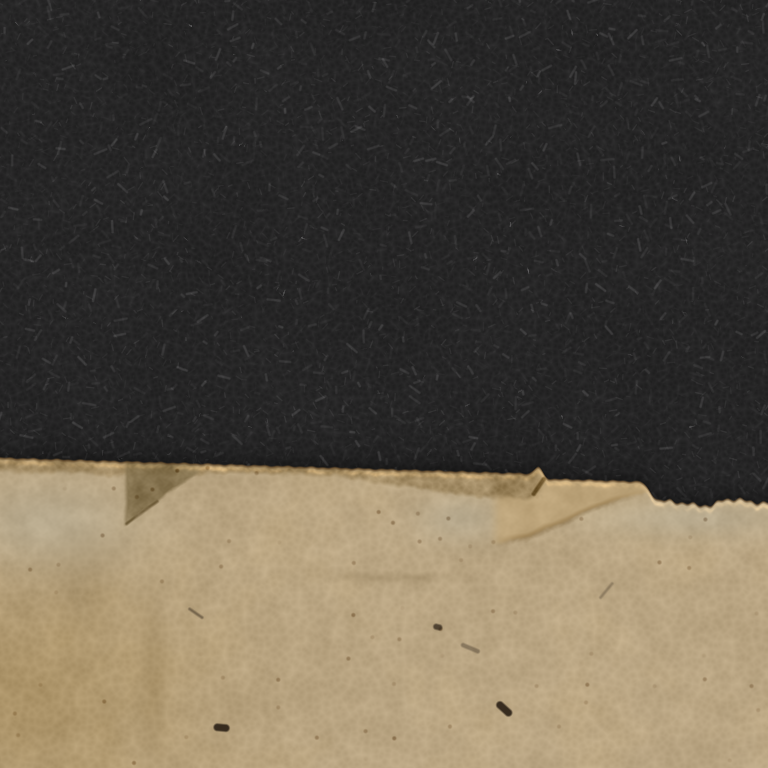
This texture is drawn by a WebGL 1 fragment shader. Its source:

```glsl
precision highp float;
// Worn parchment sheet with a torn, folded upper edge lying on dark fibrous felt.
// The edge is a sloped line with smooth steps; cellular noise gives grain and
// short fibres, and warped layered sines give the stains.
uniform vec2 u_resolution;

vec2 hash2(vec2 p) {
  vec3 q = fract(vec3(p.xyx) * vec3(0.1031, 0.1030, 0.0973));
  q += dot(q, q.yzx + 33.33);
  return fract((q.xx + q.yz) * q.zy);
}

// Distance to the nearest scattered point, roughly 0 to 1.
float cellular(vec2 p) {
  vec2 id = floor(p);
  float nearest = 2.0;
  for (int j = -1; j <= 1; j++)
    for (int i = -1; i <= 1; i++) {
      vec2 cell = id + vec2(float(i), float(j));
      nearest = min(nearest, length(cell + hash2(cell) - p));
    }
  return nearest;
}

float segment(vec2 p, vec2 a, vec2 b) {
  vec2 d = b - a;
  return length(p - a - d * clamp(dot(p - a, d) / dot(d, d), 0.0, 1.0));
}

// Short randomly turned strokes, few of them bright.
float fibres(vec2 p) {
  vec2 id = floor(p);
  float light = 0.0;
  for (int j = -1; j <= 1; j++)
    for (int i = -1; i <= 1; i++) {
      vec2 cell = id + vec2(float(i), float(j));
      vec2 r = hash2(cell + 71.0), s = hash2(cell + 193.0);
      float angle = 1.57 + (r.x - 0.5) * 3.0;
      vec2 along = vec2(cos(angle), sin(angle)) * (0.12 + 0.38 * s.x);
      vec2 mid = cell + hash2(cell);
      float d = segment(p, mid - along, mid + along);
      light += (0.15 + pow(r.y, 5.0)) * smoothstep(0.17, 0.02, d);
    }
  return light;
}

// Layered sines, roughly -1 to 1.
float stains(vec2 p) {
  float sum = 0.0, amp = 0.5;
  for (int i = 0; i < 5; i++) {
    p = mat2(0.8, 0.6, -0.6, 0.8) * p * 1.8 + 1.7;
    sum += amp * sin(p.x + 1.3 * sin(p.y * 0.8)) * cos(p.y + sin(p.x * 0.7));
    amp *= 0.65;
  }
  return sum;
}

float blob(vec2 p, vec2 center, vec2 radius) {
  vec2 d = (p - center) / radius;
  return exp(-dot(d, d));
}

float speck(vec2 p, vec2 a, vec2 b, float radius) {
  return smoothstep(radius + 0.0025, radius - 0.001, segment(p, a, b));
}

float edgeHeight(float x) {
  float y = 0.404 - 0.03 * x - 0.006 * smoothstep(0.70, 0.715, x);
  y -= 0.024 * smoothstep(0.832, 0.86, x) + 0.004 * smoothstep(0.87, 0.91, x);
  y += 0.009 * smoothstep(0.925, 0.946, x) - 0.004 * smoothstep(0.95, 1.0, x);
  y += 0.009 * exp(-pow((x - 0.701) / 0.007, 2.0));
  float rough = 0.0008 + 0.0016 * smoothstep(0.84, 0.87, x);
  return y + rough * (sin(x * 190.0) + sin(x * 417.0 + 2.0)) * 0.6;
}

vec3 felt(vec2 p, float below) {
  float grain = cellular(p * 135.0) - 0.5;
  float light = 0.147 + 0.045 * grain + 0.008 * stains(p * 9.0);
  light += 0.085 * fibres(p * 62.0) + 0.05 * fibres(p * 105.0 + 40.0);
  light += 0.18 * fibres(p * 28.0 + 9.0) * smoothstep(0.35, 0.8, fibres(p * 95.0));
  light *= 1.0 - 0.35 * exp(below * 85.0);
  return light * vec3(1.0, 0.99, 1.0);
}

vec3 parchment(vec2 p, float below) {
  float cloud = stains(p * 8.0), mottle = stains(p * 34.0 + 5.0);
  float grain = cellular(p * 110.0) - 0.5;
  vec3 col = vec3(0.735, 0.655, 0.52) + 0.025 * cloud + 0.028 * mottle + 0.045 * grain;

  // Warm staining low on the left, pale abraded patches near the edge.
  float warm = blob(p, vec2(0.02, 0.09), vec2(0.24, 0.17)) + 0.3 * max(cloud, 0.0);
  col -= vec3(0.05, 0.065, 0.10) * warm;
  float pale = blob(p, vec2(0.06, 0.32), vec2(0.12, 0.055))
    + blob(p, vec2(0.60, 0.325), vec2(0.055, 0.03)) + blob(p, vec2(0.90, 0.325), vec2(0.13, 0.026));
  col = mix(col, vec3(0.735, 0.69, 0.59) + 0.05 * mottle, 0.7 * min(pale, 1.0));
  col -= 0.07 * blob(p, vec2(0.11, 0.24), vec2(0.035, 0.05)) * (0.7 + mottle);
  col -= 0.06 * blob(p, vec2(0.51, 0.248), vec2(0.09, 0.006));
  col -= 0.05 * blob(p, vec2(0.20, 0.12), vec2(0.015, 0.10)) * (1.0 + mottle);

  // Tan flap with a shaded crease beneath it.
  float arc = 0.292 + 0.068 * smoothstep(0.63, 0.86, p.x) + 0.003 * mottle;
  float flap = smoothstep(-0.003, 0.003, p.y - arc) * smoothstep(0.635, 0.655, p.x) * smoothstep(0.85, 0.835, p.x);
  col = mix(col, vec3(0.735, 0.635, 0.465) + 0.04 * mottle, flap * 0.85);
  col -= vec3(0.10, 0.11, 0.12) * smoothstep(0.008, 0.0, abs(p.y - arc)) * smoothstep(0.64, 0.68, p.x) * smoothstep(0.85, 0.78, p.x);

  // Brown folded strip, widening at the right, and its torn triangle.
  float width = 0.017 + 0.022 * smoothstep(0.42, 0.66, p.x) - 0.006 * smoothstep(0.2, 0.3, p.x) + 0.004 * mottle;
  float strip = smoothstep(0.004, -0.004, below - width) * smoothstep(0.71, 0.695, p.x);
  float tear = smoothstep(0.160, 0.167, p.x + 0.003 * mottle)
    * smoothstep(-0.003, 0.004, p.y - 0.316 - 0.72 * (p.x - 0.163) + 0.004 * mottle) * smoothstep(0.27, 0.25, p.x);
  col = mix(col, vec3(0.60, 0.51, 0.355) + 0.09 * mottle + 0.10 * grain, strip * 0.85);
  col = mix(col, vec3(0.51, 0.44, 0.30) + 0.10 * mottle, tear * 0.85);
  col -= 0.18 * speck(p, vec2(0.165, 0.318), vec2(0.205, 0.347), 0.001);
  col -= 0.25 * speck(p, vec2(0.695, 0.357), vec2(0.708, 0.376), 0.002);

  // Lit lip over a thin brown shadow line.
  col += vec3(0.13, 0.10, 0.06) * exp(-pow((below - 0.006) / 0.003, 2.0)) * (0.7 + mottle);
  col = mix(col, vec3(0.34, 0.24, 0.13), 0.75 * smoothstep(0.004, 0.0, below));

  // Scattered flecks and the larger dark marks.
  vec2 cell = floor(p * 32.0), r = hash2(cell + 17.0);
  float fleck = smoothstep(0.13, 0.03, length(fract(p * 32.0) - 0.2 - 0.6 * hash2(cell)));
  col -= vec3(0.17, 0.19, 0.19) * fleck * step(0.84, r.x) * r.y;
  float marks = speck(p, vec2(0.651, 0.082), vec2(0.662, 0.072), 0.004)
    + speck(p, vec2(0.283, 0.053), vec2(0.294, 0.052), 0.004)
    + 0.8 * speck(p, vec2(0.568, 0.184), vec2(0.572, 0.183), 0.003)
    + 0.5 * speck(p, vec2(0.247, 0.207), vec2(0.263, 0.196), 0.001)
    + 0.4 * speck(p, vec2(0.603, 0.160), vec2(0.622, 0.152), 0.002)
    + 0.3 * speck(p, vec2(0.782, 0.222), vec2(0.797, 0.240), 0.001);
  return mix(col, vec3(0.16, 0.12, 0.08), min(marks, 1.0) * 0.9);
}

void main() {
  vec2 p = gl_FragCoord.xy / u_resolution;
  float below = edgeHeight(p.x) - p.y;
  float soft = max(0.0015, 1.0 / u_resolution.y);
  vec3 col = mix(felt(p, min(below, 0.0)), parchment(p, below), smoothstep(-soft, soft, below));
  gl_FragColor = vec4(clamp(col, 0.0, 1.0), 1.0);
}
```
